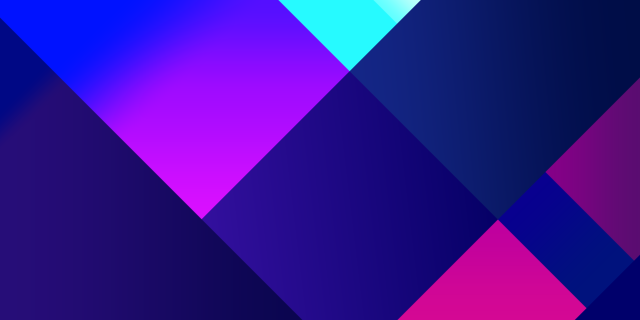
Reproduce this background procedurally as a WebGL 1 fragment shader.

```glsl
precision highp float;

uniform vec2 u_resolution;

// Antialiased step across a diagonal edge
float past(float edge, float v) {
  float w = 1.0 / u_resolution.y;
  return smoothstep(edge - w, edge + w, v);
}

void main() {
  vec2 p = gl_FragCoord.xy / u_resolution.y;
  float depth = 1.0 - p.y;
  float along = p.x + depth;   // grows toward the lower right
  float across = p.x - depth;  // grows toward the upper right

  // Shared diagonals of the tiling
  float rightOfLeft = past(-0.055, across);
  float rightOfMid = past(0.870, across);
  float rightOfStrip = past(1.167, across);

  // Lower left: blue corner melting into dusky purple
  vec3 dusk = mix(vec3(0.15, 0.05, 0.47), vec3(0.04, 0.02, 0.31), smoothstep(0.0, 1.0, p.x));
  dusk = mix(vec3(0.0, 0.03, 0.52), dusk, smoothstep(0.34, 0.48, along));

  // Upper left: electric blue to violet to magenta
  vec3 violet = mix(vec3(0.33, 0.06, 1.0), vec3(0.61, 0.04, 1.0), smoothstep(0.0, 0.3, depth));
  violet = mix(violet, vec3(0.86, 0.06, 1.0), smoothstep(0.2, 0.72, depth));
  vec3 neon = mix(vec3(0.0, 0.07, 1.0), violet, smoothstep(0.38, 0.84, along));

  // Top: cyan with a paler corner
  vec3 pale = mix(vec3(0.38, 1.0, 1.0), vec3(0.75, 1.0, 0.98), smoothstep(1.16, 1.32, across));
  vec3 cyan = mix(vec3(0.15, 0.98, 1.0), pale, rightOfStrip);

  // Middle band: indigo and navy
  vec3 indigo = mix(vec3(0.20, 0.06, 0.62), vec3(0.02, 0.0, 0.40),
                    clamp((p.x - 0.63 - 0.12 * (depth - 0.68)) / 0.92, 0.0, 1.0));
  vec3 navy = mix(vec3(0.08, 0.15, 0.53), vec3(0.0, 0.05, 0.28),
                  smoothstep(1.05, 2.0, p.x + 0.1 * (0.3 - depth)));

  // Lower right band: pink, blue and plum
  vec3 pink = mix(vec3(0.75, 0.0, 0.62), vec3(0.83, 0.03, 0.58), smoothstep(0.68, 1.0, depth));
  vec3 blue = mix(vec3(0.03, 0.0, 0.56), vec3(0.0, 0.07, 0.49), smoothstep(2.24, 2.75, along));
  vec3 plum = mix(vec3(0.52, 0.0, 0.53), vec3(0.35, 0.05, 0.44), smoothstep(1.7, 2.02, p.x));

  // Stack the bands from upper left to lower right
  vec3 upper = mix(neon, cyan, rightOfMid);
  vec3 middle = mix(indigo, navy, rightOfMid);
  vec3 lower = mix(mix(pink, blue, rightOfMid), plum, rightOfStrip);
  vec3 color = mix(upper, middle, past(1.315, along));
  color = mix(color, lower, past(2.242, along));
  color = mix(color, vec3(0.0, 0.0, 0.42), past(2.796, along));
  color = mix(dusk, color, rightOfLeft);

  gl_FragColor = vec4(color, 1.0);
}
```
